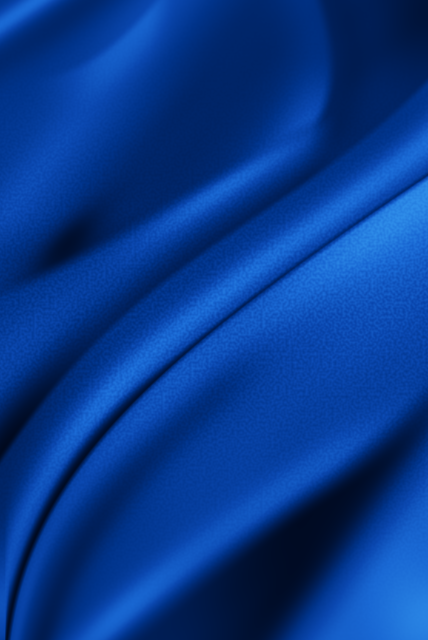
Reproduce this texture procedurally as a Shadertoy shader.

```glsl
// Draped blue satin: soft folds sweeping from the lower left to the upper right.
// Cubic curves bound overlapping sheets; each sheet gets a tone from its position
// across the fold, and a colour ramp turns the tone into dark to bright blue.

// Fold lines: cubic control heights, evenly spaced over the canvas width
const vec4 MID_EDGE = vec4(0.82, 0.95, 1.243, 1.32);
const vec4 ROLL_EDGE = vec4(0.42, 0.92, 0.97, 1.31);
const vec4 CREASE = vec4(-0.10, 0.36, 0.65, 1.096);    // over sqrt(x - CREASE_FOOT)
const vec4 LOW_RIDGE = vec4(-0.20, 0.13, 0.385, 0.56);
const vec4 BACK_SEAM = vec4(1.32, 1.28, 1.36, 1.53);   // over x / SEAM_SPAN
const vec4 CURL = vec4(0.64, 0.80, 0.78, 0.742);       // x over height
const float CREASE_FOOT = 0.012;
const float SEAM_SPAN = 0.4;

const float GRAIN_SCALE = 150.0;
const float GRAIN_AMOUNT = 0.68;
const float DRAPE_AMOUNT = 0.20;

// Tone 0 (deep shadow) to 6 (highlight)
const vec3 RAMP[7] = vec3[7](
    vec3(0.0, 0.02, 0.08), vec3(0.0, 0.07, 0.21), vec3(0.0, 0.13, 0.37),
    vec3(0.0, 0.20, 0.54), vec3(0.04, 0.28, 0.69), vec3(0.10, 0.41, 0.83),
    vec3(0.18, 0.55, 0.91));

vec3 ramp(float tone) {
    float t = clamp(tone, 0.0, 5.999);
    int i = int(t);
    return mix(RAMP[i], RAMP[i + 1], fract(t));
}

float bump(float x, float centre, float width) {
    float d = (x - centre) / width;
    return exp(-d * d);
}

float cubic(float t, vec4 c) {
    float s = 1.0 - t;
    return dot(c, vec4(s * s * s, 3.0 * s * s * t, 3.0 * s * t * t, t * t * t));
}

float slope(float t, vec4 c) {
    return (cubic(t + 0.01, c) - cubic(t - 0.01, c)) / 0.02;
}

// Approximate distance to a curve from a height difference and its slope
float across(float rise, float k) { return rise * inversesqrt(1.0 + k * k); }

vec2 gradient(vec2 cell) {
    vec3 h = fract(cell.xyx * vec3(0.1031, 0.1030, 0.0973));
    h += dot(h, h.yzx + 33.33);
    float a = 6.2832 * fract((h.x + h.y) * h.z);
    return vec2(cos(a), sin(a));
}

float gradientNoise(vec2 p) {
    vec2 i = floor(p), f = p - i;
    vec2 u = f * f * f * (f * (f * 6.0 - 15.0) + 10.0);
    vec2 e = vec2(0.0, 1.0);
    float low = mix(dot(gradient(i), f), dot(gradient(i + e.yx), f - e.yx), u.x);
    float high = mix(dot(gradient(i + e), f - e), dot(gradient(i + 1.0), f - 1.0), u.x);
    return mix(low, high, u.y);
}

// Blurred cloth behind the main folds
float backdrop(vec2 p) {
    float fan = (p.x - 0.117 - 0.72 * (p.y - 0.914)) * 0.81;
    float tone = mix(3.1, 2.2, smoothstep(-0.07, 0.07, fan));
    tone += 0.9 * bump(fan, -0.13, 0.07);
    tone -= 1.3 * bump(fan, 0.02, 0.04) * bump(p.y, 0.94, 0.08);
    tone -= 0.7 * (1.0 - smoothstep(0.88, 1.02, p.y));
    // Seam with light below it
    float t = clamp(p.x / SEAM_SPAN, 0.0, 1.0);
    float seam = across(p.y - cubic(t, BACK_SEAM), slope(t, BACK_SEAM) / SEAM_SPAN);
    float lit = (1.0 - smoothstep(-0.008, 0.018, seam)) * smoothstep(-0.1, 0.0, seam);
    tone += 0.8 * lit * smoothstep(0.05, 0.25, p.x) * (1.0 - smoothstep(0.34, 0.42, p.x));
    // Corner streak and its shadow
    float corner = (p.y - 1.44 - 0.67 * p.x) * 0.83;
    tone += 2.0 * bump(corner, 0.0, 0.028) - 0.8 * bump(corner, -0.07, 0.05);
    tone -= 1.1 * smoothstep(0.78, 1.0, p.x) * smoothstep(1.2, 1.5, p.y);
    // Upright curl, sharp on its right side
    float curl = p.x - cubic((p.y - 1.1) / 0.4, CURL);
    float glow = bump(curl, -0.012, 0.085) * (1.0 - smoothstep(-0.012, 0.022, curl));
    tone -= 0.4 * bump(curl, 0.05, 0.05) * smoothstep(1.1, 1.2, p.y);
    return tone + glow * mix(2.1, 0.7, smoothstep(1.2, 1.38, p.y)) * smoothstep(1.06, 1.16, p.y);
}

float middleFold(float x, float u) {
    float tone = 2.95 + 1.9 * bump(x, 0.52, 0.24) * bump(u, 0.29, 0.24);
    tone += 0.8 * bump(x, 0.0, 0.2) * bump(u, 0.42, 0.25);
    tone -= 0.3 * smoothstep(0.66, 0.78, x);
    return tone * mix(1.0, mix(0.1, 0.62, smoothstep(0.0, 0.25, x)), smoothstep(0.53, 1.0, u));
}

float roll(float x, float u, float toCrease) {
    float tone = mix(1.8, 2.95, smoothstep(0.0, 0.3, x)) + 2.1 * bump(u, 0.65, 0.27);
    tone += 0.3 * (1.0 - smoothstep(0.0, 0.3, x));
    float shadowWidth = 0.012 + 0.024 * bump(x, 0.22, 0.17);
    float shadow = mix(0.12, 0.62, smoothstep(0.1, 0.8, x));
    return tone * mix(shadow, 1.0, smoothstep(0.0, shadowWidth, toCrease));
}

// Front cloth below the crease, with its lower ridge and the corner fold
float frontCloth(vec2 p, float d) {
    float inner = smoothstep(0.05, 0.45, p.x);
    float tone = mix(2.7, 3.5, inner) + 1.0 * bump(d, mix(0.025, 0.04, inner), mix(0.025, 0.06, inner));
    tone -= 1.1 * bump(d, 0.12, 0.05) * (1.0 - smoothstep(0.48, 0.7, p.x));
    tone += 1.4 * smoothstep(0.5, 1.0, p.x) * (1.0 - smoothstep(0.05, 0.4, d));
    tone *= mix(mix(0.35, 0.7, inner), 1.0, smoothstep(0.0, 0.012, d));
    float ridge = across(p.y - cubic(p.x, LOW_RIDGE), slope(p.x, LOW_RIDGE));
    float fade = 1.0 - smoothstep(0.75, 1.0, p.x);
    tone += (0.9 * fade + 0.9 * bump(p.x, 0.25, 0.14)) * bump(ridge, 0.0, 0.042);
    float hollow = mix(1.8, 0.4, smoothstep(0.35, 0.72, p.x));
    tone = mix(hollow, tone, smoothstep(-0.09, mix(0.04, -0.015, fade), ridge));
    float corner = (p.x - 0.62 - 0.7 * p.y) * 0.82;
    float cornerTone = mix(0.9, 4.7, smoothstep(-0.06, 0.14, corner));
    cornerTone += 1.0 * bump(length(p - vec2(0.99, 0.06)), 0.0, 0.12);
    return mix(tone, cornerTone, smoothstep(-0.06, 0.06, corner));
}

void mainImage(out vec4 fragColor, in vec2 fragCoord) {
    vec2 p = fragCoord / iResolution.xy * vec2(1.0, 1.5);
    float root = sqrt(max(p.x - CREASE_FOOT, 0.0));
    float mid = cubic(p.x, MID_EDGE), top = cubic(p.x, ROLL_EDGE), low = cubic(root, CREASE);
    float dMid = across(mid - p.y, slope(p.x, MID_EDGE));
    float dRoll = across(top - p.y, slope(p.x, ROLL_EDGE));
    float dCrease = across(low - p.y, slope(root, CREASE) * 0.5 / max(root, 0.1));

    // Sheets from back to front
    float tone = backdrop(p);
    float midMask = smoothstep(-0.012, 0.03, dMid) * (1.0 - smoothstep(0.70, 0.80, p.x));
    tone = mix(tone, middleFold(p.x, (mid - p.y) / max(mid - top, 0.02)), midMask);
    float u = (top - p.y) / (top - low);
    tone = mix(tone, roll(p.x, u, -dCrease), smoothstep(-0.01, 0.010, dRoll));
    tone = mix(tone, frontCloth(p, dCrease), smoothstep(-0.003, 0.003, dCrease));

    // Slow drape variation along the folds, and fine weave in the focused band
    vec2 along = vec2(p.x + p.y, 3.0 * (p.y - p.x));
    tone += DRAPE_AMOUNT * gradientNoise(along * 2.5);
    float focus = bump(p.y, 0.75, 0.45) * smoothstep(0.8, 3.5, tone);
    tone += GRAIN_AMOUNT * focus * gradientNoise(p * GRAIN_SCALE);
    fragColor = vec4(ramp(tone), 1.0);
}
```
